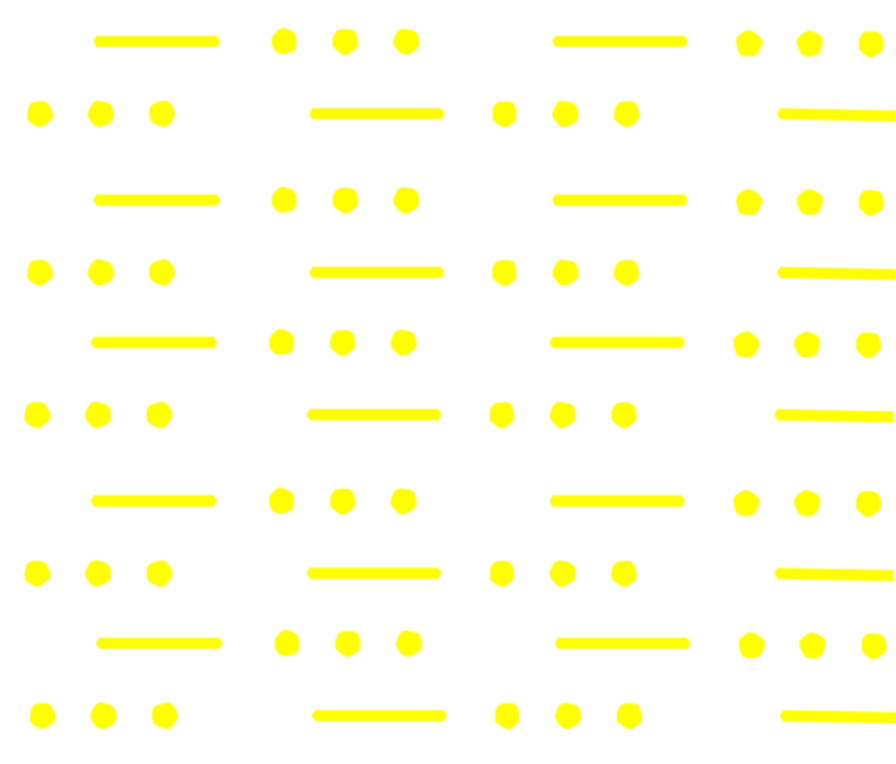
Give the GLSL for this pattern, as a Shadertoy shader.

```glsl
// Yellow dashes and dot triplets alternating in staggered lines on white.
// The plane folds into blocks of four lines; each line is a union of distance
// functions, with small hashed irregularities per dot and a sideways block drift.

// Lengths are in hundredths of the canvas width, y measured downward.
const vec3 PAPER = vec3(1.0);
const vec3 INK = vec3(1.0, 1.0, 0.0);
const float BLOCK_HEIGHT = 33.59;
const float FIRST_LINE = 4.62;
const float PAIR_STEP = 17.71;      // between the two line pairs of a block
const float LINE_STEP = 8.07;       // between the two lines of a pair
const float BLOCK_DRIFT = 0.30;     // sideways offset of later blocks
const float SHEET_EDGE = 100.0;     // right edge, drifting with its block
const float DASH_RADIUS = 0.62;
const float DASH_TILT = 0.019;
const float DOT_RADIUS = 1.43;
const float DOT_STEP = 6.82;
const float DOT_PERIOD = 51.86;
const float DOT_SAG = 0.26;
const float WOBBLE = 0.035;
const float SOFTNESS = 0.20;

float hash(vec3 p) {
    p = fract(p * 0.1031 + 0.117);
    p += dot(p, p.zyx + 31.32);
    return fract((p.x + p.y) * p.z);
}

// Bar with chamfered, slightly blunt ends.
float dashDistance(vec2 p, float halfLength) {
    vec2 q = abs(p);
    float overshoot = q.x - halfLength;
    float chamfer = (overshoot + 0.75 * q.y) * 0.8;
    return max(q.y - DASH_RADIUS, max(chamfer, overshoot + 0.12));
}

// Uneven disc with a lightly flattened left side.
float dotDistance(vec2 p, vec3 id) {
    float seed = hash(id);
    float angle = atan(p.y, p.x);
    float ripple = sin(5.0 * angle + 6.283 * seed) + 0.6 * sin(3.0 * angle + 17.0 * seed);
    float d = length(p) - DOT_RADIUS * (1.0 + WOBBLE * ripple);
    d = max(d, -p.x - mix(1.33, 1.5, hash(id + 7.0)));
    // The leading dot of the lower right triplet is cut on both sides.
    bool trimmed = id.x > 0.5 && id.y > 0.5 && id.z < 0.5;
    return trimmed ? max(d, abs(p.x) - 1.31) : d;
}

// One dash and three dots; column and line are 0 or 1.
float motifDistance(vec2 p, float column, float line) {
    bool lower = line > 0.5;
    float dashStart = lower ? 34.45 + 52.2 * column : 10.36 + 51.2 * column;
    float dashLength = lower ? 15.2 : 14.25 + 1.0 * column;
    vec2 q = p - vec2(dashStart + 0.5 * dashLength, 0.0);
    q.y -= DASH_TILT * column * line * (p.x - dashStart);
    float d = dashDistance(q, 0.5 * dashLength);

    float dotStart = (lower ? 4.43 : 31.71) + DOT_PERIOD * column;
    float sag = lower ? 0.0 : DOT_SAG * column;
    for (int i = 0; i < 3; i++) {
        float n = float(i);
        vec2 center = vec2(dotStart + DOT_STEP * n, sag);
        d = min(d, dotDistance(p - center, vec3(column, line, n)));
    }
    return d;
}

void mainImage(out vec4 fragColor, in vec2 fragCoord) {
    float unit = 100.0 / iResolution.x;
    vec2 p = vec2(fragCoord.x, iResolution.y - fragCoord.y) * unit;

    // Fold into a block, then a line pair, then a single line.
    float block = floor(p.y / BLOCK_HEIGHT);
    p.y -= block * BLOCK_HEIGHT;
    p.x -= BLOCK_DRIFT * (mod(2.0 * block + 1.0, 3.0) - 1.0);
    p.y -= FIRST_LINE + PAIR_STEP * step(PAIR_STEP, p.y);
    float line = step(0.5 * LINE_STEP, p.y);
    p.y -= LINE_STEP * line;

    float d = min(motifDistance(p, 0.0, line), motifDistance(p, 1.0, line));
    d = max(d, p.x - SHEET_EDGE);

    float blur = max(SOFTNESS, 0.7 * unit);
    float coverage = 1.0 - smoothstep(-blur, blur, d);
    fragColor = vec4(mix(PAPER, INK, coverage), 1.0);
}
```
